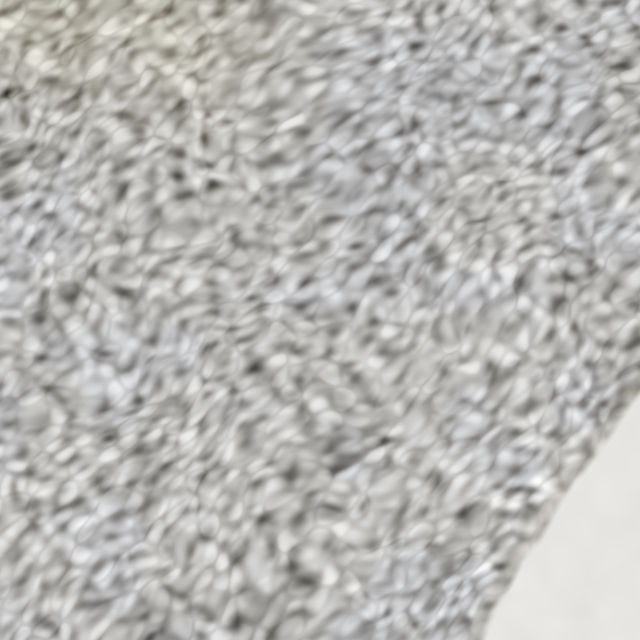
Write a Shadertoy shader that draws this texture.

```glsl
// Soft-focus pale gravel with a smooth stone slab in the lower right corner.
// Two layers of stretched gradient noise, warped along a diagonal, shape the
// blurred stones; a faint smooth Voronoi field breaks them into grains.

const float GRAIN_ANGLE   = 0.85;               // direction of the long axis
const float SECOND_TURN   = 0.40;               // turn of the second layer
const vec2  GRAIN_DENSITY = vec2(27.0, 45.0);   // grains along and across
const vec2  RELIEF_FIRST  = vec2(27.0, 45.0);
const vec2  RELIEF_SECOND = vec2(36.0, 54.0);
const float EDGE_HARDNESS = 5.0;
const float PERSPECTIVE   = 0.12;               // grains shrink upwards
const float GRAVEL_TONE   = 0.794;
const float RELIEF        = 0.080;
const float RELIEF_SKEW   = 0.011;              // deepens the dark side
const float GAP_DEPTH     = 0.10;
const float PIT_DEPTH     = 0.11;
const float BROAD_SHADE   = 0.10;
const vec3  GAP_TINT      = vec3(0.008, 0.000, -0.018);
const vec3  GRAIN_TINT    = vec3(0.002, 0.001, -0.007);
const vec3  COOL_TINT     = vec3(-0.006, -0.002, 0.012);
const vec3  EARTH_TINT    = vec3(0.000, -0.010, -0.045);
const vec3  RIM_COLOUR    = vec3(0.66, 0.64, 0.59);
const vec3  SLAB_COLOUR   = vec3(0.905, 0.900, 0.885);

uint scramble(uint n) {
    n = (n ^ (n >> 16)) * 0x7feb352dU;
    n = (n ^ (n >> 15)) * 0x846ca68bU;
    return n ^ (n >> 16);
}

// Two random values in 0..1 for an integer cell
vec2 hash2(vec2 cell) {
    uvec2 c = uvec2(ivec2(cell));
    uint a = scramble(c.x + scramble(c.y + 71U));
    uint b = scramble(a + 1U);
    return vec2(a >> 8, b >> 8) / 16777216.0;
}

float noise(vec2 p) {
    vec2 i = floor(p), f = fract(p);
    f = f * f * (3.0 - 2.0 * f);
    float low  = mix(hash2(i).x, hash2(i + vec2(1, 0)).x, f.x);
    float high = mix(hash2(i + vec2(0, 1)).x, hash2(i + vec2(1, 1)).x, f.x);
    return mix(low, high, f.y);
}

float fbm(vec2 p) {
    return 0.6 * noise(p) + 0.4 * noise(p * 2.03 + 17.0);
}

float slope(vec2 cell, vec2 corner, vec2 f) {
    return dot(normalize(hash2(cell + corner) - 0.4999), f - corner);
}

// Gradient noise scaled to about unit deviation
float relief(vec2 p) {
    vec2 i = floor(p), f = fract(p);
    vec2 u = f * f * (3.0 - 2.0 * f);
    float low  = mix(slope(i, vec2(0, 0), f), slope(i, vec2(1, 0), f), u.x);
    float high = mix(slope(i, vec2(0, 1), f), slope(i, vec2(1, 1), f), u.x);
    return mix(low, high, u.y) / 0.211;
}

// 1 inside a grain, falling softly towards the gaps
float grainBody(vec2 p) {
    vec2 base = floor(p);
    float total = 0.0, squares = 0.0;
    for (int y = -1; y <= 1; y++)
    for (int x = -1; x <= 1; x++) {
        vec2 cell = base + vec2(x, y);
        vec2 offset = p - cell - 0.5 - 0.85 * (hash2(cell) - 0.5);
        float w = exp(-EDGE_HARDNESS * dot(offset, offset));
        total += w;
        squares += w * w;
    }
    return smoothstep(0.34, 1.0, squares / (total * total));
}

vec2 turn(vec2 p, float angle) {
    float c = cos(angle), s = sin(angle);
    return vec2(c * p.x + s * p.y, c * p.y - s * p.x);
}

vec3 gravel(vec2 p, float edgeDistance) {
    // Perspective and warp, then rotation into the grain frame
    vec2 q = p + vec2(0.0, PERSPECTIVE * p.y * p.y);
    q += 0.014 * (vec2(noise(p * 24.0), noise(p * 24.0 + 91.0)) - 0.5);
    q += 0.055 * (vec2(noise(p * 5.0 + 7.0), noise(p * 5.0 + 33.0)) - 0.5);
    vec2 along = turn(q, GRAIN_ANGLE);
    vec2 across = turn(q, GRAIN_ANGLE - SECOND_TURN);

    // Stones, gaps, broad shade and dark pits
    float height = 0.8 * relief(along * RELIEF_FIRST + 60.0)
                 + 0.6 * relief(across * RELIEF_SECOND + 190.0);
    float nearSlab = 1.0 - smoothstep(0.02, 0.15, edgeDistance);
    float body = grainBody(along * GRAIN_DENSITY + 310.0);
    float pit = smoothstep(0.66, 0.95, noise(along * vec2(14.0, 24.0) + 130.0));
    float tone = GRAVEL_TONE - RELIEF_SKEW * height * height
               + RELIEF * (1.0 + 0.3 * nearSlab) * height
               - GAP_DEPTH * (1.0 - body) - PIT_DEPTH * pit
               + BROAD_SHADE * (fbm(p * 5.0 + 5.0) - 0.5);

    // Warm gaps, cool patches, earthy upper left
    float light = smoothstep(0.5, 0.85, tone);
    vec3 colour = vec3(tone) + mix(GAP_TINT, GRAIN_TINT, light);
    colour += COOL_TINT * smoothstep(0.45, 0.75, noise(p * 11.0 + 70.0));
    float earth = smoothstep(0.75, 1.05, p.y + 0.15 * noise(p * 6.0))
                * (1.0 - smoothstep(0.2, 0.6, p.x));
    return colour + earth * (EARTH_TINT - 0.08 * smoothstep(0.95, 1.02, p.y));
}

void mainImage(out vec4 fragColor, in vec2 fragCoord) {
    vec2 p = fragCoord / iResolution.y;

    // Curved slab border, positive on the gravel side
    float border = 0.755 + 0.45 * p.y + 0.5 * p.y * p.y;
    float edgeDistance = 0.85 * (border - p.x) + 0.010 * (noise(p * 18.0) - 0.5);

    // Dusty rim where the gravel meets the slab
    vec3 slab = SLAB_COLOUR + 0.03 * (fbm(p * 22.0) - 0.5);
    float rim = 1.0 - smoothstep(0.004, 0.022, abs(edgeDistance - 0.010));
    vec3 colour = mix(gravel(p, edgeDistance), RIM_COLOUR, 0.4 * rim);
    colour = mix(slab, colour, smoothstep(-0.007, 0.008, edgeDistance));
    fragColor = vec4(clamp(colour, 0.0, 1.0), 1.0);
}
```
